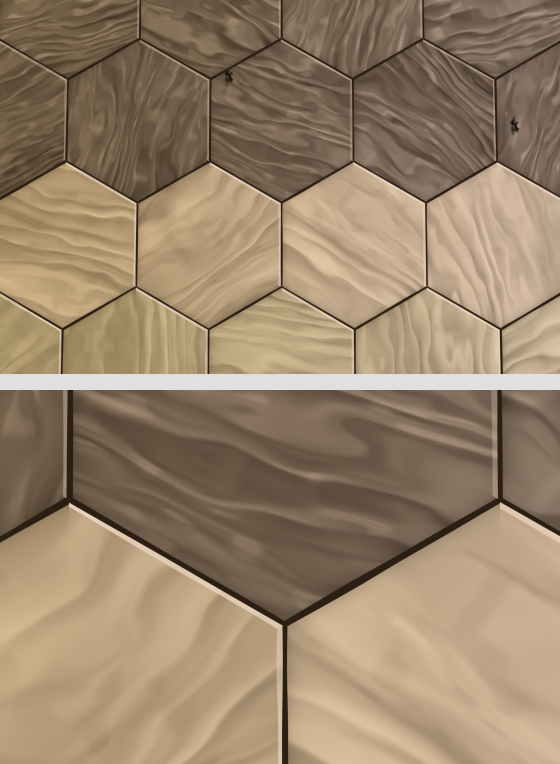
Top, the full canvas; bottom, a detail of the centre.
A Shadertoy shader for this pattern:

```glsl
const float TILE_WIDTH = 0.385;            // hexagon width, in canvas heights
const vec2  ORIGIN = vec2(0.004, 0.180);   // centre of the reference tile
const float TILT = 0.0375;                 // slight perspective towards the top
const float ROW_STEP = 0.8660254;
const float GAP = 0.0075;                  // half width of the joint, in tiles
const float BEVEL = 0.014;
const vec2  LIGHT_DIR = vec2(0.766, 0.643);
const vec3  JOINT_COLOR = vec3(0.17, 0.12, 0.08);
const vec3  BEVEL_COLOR = vec3(0.93, 0.85, 0.76);

// Per row, top to bottom
const vec3 ROW_COLOR[4] = vec3[4](
    vec3(0.48, 0.405, 0.325), vec3(0.45, 0.375, 0.305),
    vec3(0.75, 0.645, 0.520), vec3(0.70, 0.615, 0.475));

// Grain direction in degrees, five tiles per row
const float GRAIN_ANGLE[20] = float[20](
    20.0, -22.0, 75.0, 20.0, 0.0,
    25.0, 78.0, -20.0, -40.0, 75.0,
    -15.0, 33.0, -35.0, 100.0, 0.0,
    35.0, 90.0, -11.0, 92.0, 20.0);

float hash(vec2 p) {
    vec3 h = fract(vec3(p.xyx) * 0.1031);
    h += dot(h, h.yzx + 33.33);
    return fract((h.x + h.y) * h.z);
}

float noise(vec2 p) {
    vec2 i = floor(p), f = fract(p);
    f = f * f * (3.0 - 2.0 * f);
    return mix(mix(hash(i), hash(i + vec2(1, 0)), f.x),
               mix(hash(i + vec2(0, 1)), hash(i + vec2(1, 1)), f.x), f.y);
}

float fbm(vec2 p) {
    float sum = 0.0, amp = 0.5;
    for (int i = 0; i < 4; i++) {
        sum += amp * noise(p);
        p = p * 2.03 + 17.3;
        amp *= 0.5;
    }
    return sum;
}

// Offset from the nearest centre of a pointy-top hexagon of width 1
vec2 hexLocal(vec2 q) {
    vec2 cell = vec2(1.0, 2.0 * ROW_STEP);
    vec2 a = mod(q + 0.5 * cell, cell) - 0.5 * cell;
    vec2 b = mod(q, cell) - 0.5 * cell;
    return dot(a, a) < dot(b, b) ? a : b;
}

// Brightness of the wood: growth rings, streaks, fibres and pores
float woodShade(vec2 q, float angle, float seed, float dark) {
    float c = cos(angle), s = sin(angle);
    vec2 g = vec2(c * q.x + s * q.y, c * q.y - s * q.x) + seed * vec2(37.0, 91.0);
    float warp = fbm(g * vec2(0.9, 2.6));
    float rings = g.y * mix(8.0, 13.0, dark) + warp * mix(5.0, 8.0, dark);
    float r = fract(rings);
    float band = smoothstep(0.0, 0.8, r) * (1.0 - smoothstep(0.82, 1.0, r));
    float strength = smoothstep(0.25, 0.7, noise(g * vec2(1.1, 4.0) + 5.0));
    float streak = fbm(vec2(g.x * 0.9, g.y * 7.0 + warp * 4.0)) - 0.47;
    float fibre = noise(vec2(g.x * 6.0, rings * 4.0)) - 0.5;
    float fleck = smoothstep(0.62, 0.9, noise(vec2(g.x * 11.0, rings * 2.7 + 40.0)));
    float light = 1.02 - 0.17 * strength * (band - 0.35) + 0.42 * streak + 0.10 * fibre
                - 0.05 * fleck;
    float deep = 0.97 - 0.30 * strength * (band - 0.4) + 0.40 * streak + 0.30 * fibre
               + 0.20 * fleck;
    return mix(light, deep, dark);
}

void mainImage(out vec4 fragColor, in vec2 fragCoord) {
    vec2 p = (fragCoord - 0.5 * iResolution.xy) / iResolution.y;
    vec2 q = (p / (1.0 - TILT * p.y) - ORIGIN) / TILE_WIDTH;
    float px = 1.0 / (iResolution.y * TILE_WIDTH);

    // Tile lookup
    vec2 local = hexLocal(q);
    vec2 center = q - local;
    int row = clamp(1 - int(round(center.y / ROW_STEP)), 0, 3);
    int col = clamp(int(floor(center.x + 2.01)), 0, 4);
    float seed = hash(vec2(col, row) + 3.7);
    float dark = row < 2 ? 1.0 : 0.0;

    // Wood, greyer and lighter to the right
    float angle = radians(GRAIN_ANGLE[row * 5 + col]);
    float shade = max(woodShade(local, angle, seed, dark), 0.3);
    vec3 color = ROW_COLOR[row] * pow(vec3(shade), vec3(0.92, 1.0, 1.12));
    color *= mix(vec3(0.94, 0.93, 0.85), vec3(1.05, 1.07, 1.14),
                 smoothstep(-0.75, 0.75, p.x));
    color *= 0.97 + 0.06 * seed;

    // Small cracks in every other tile of the second row
    if (row == 1 && col % 2 == 0) {
        vec2 k = local - vec2(-0.37, 0.31 - 0.175 * float(col - 2));
        k += 0.03 * (vec2(noise(k * 45.0), noise(k * 45.0 + 9.0)) - 0.5);
        float crack = length(k * vec2(1.0, 0.4)) - 0.013;
        color = mix(color, JOINT_COLOR * 0.5, 1.0 - smoothstep(-px, 0.008 + px, crack));
    }

    // Distance to and outward normal of the nearest side
    vec2 a = abs(local);
    float slanted = dot(a, vec2(0.5, ROW_STEP));
    float edge = 0.5 - max(a.x, slanted);
    vec2 normal = sign(local) * (a.x > slanted ? vec2(1, 0) : vec2(0.5, ROW_STEP));

    // Lit bevel, soft edge shadow and joint
    float wear = noise(q * 6.0 + 20.0);
    float lit = smoothstep(0.3, 0.95, dot(normal, LIGHT_DIR));
    float bevel = 1.0 - smoothstep(BEVEL, BEVEL + 1.5 * px, edge + 0.006 * (wear - 0.5));
    color *= 1.0 - 0.22 * (1.0 - lit) * exp(-edge * 45.0);
    color = mix(color, BEVEL_COLOR, bevel * lit * mix(0.95, 0.55, dark) * (0.6 + 0.4 * wear));
    float gap = GAP * (0.75 + 0.5 * wear) * mix(1.0, 0.6, lit);
    color = mix(JOINT_COLOR, color, smoothstep(gap - 0.7 * px, gap + 0.7 * px, edge));

    fragColor = vec4(clamp(color, 0.0, 1.0), 1.0);
}
```
